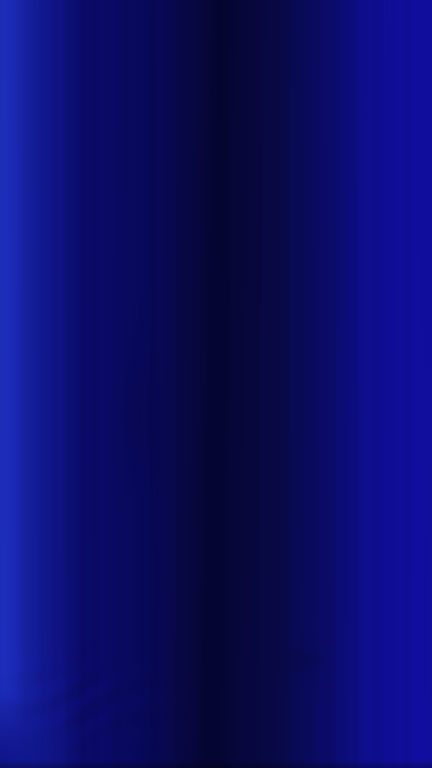
Reproduce this background procedurally as a WebGL 1 fragment shader.

```glsl
precision highp float;
// Deep blue vertical satin folds around a dark central crease, with faint ripples low down.

uniform vec2 u_resolution;

#define CREASE_TOP 0.508
#define CREASE_BOTTOM 0.482
#define STREAK_COUNT 44.0
#define STREAK_AMOUNT 0.07
#define RIPPLE_AMOUNT 0.05
#define SMUDGE_AMOUNT 0.10

const vec3 LEFT_GLOW   = vec3(0.110, 0.175, 0.715);
const vec3 LEFT_BLUE   = vec3(0.068, 0.090, 0.550);
const vec3 LEFT_NAVY   = vec3(0.040, 0.042, 0.415);
const vec3 INNER_NAVY  = vec3(0.030, 0.030, 0.335);
const vec3 INNER_DARK  = vec3(0.028, 0.028, 0.245);
const vec3 CREASE      = vec3(0.020, 0.018, 0.195);
const vec3 RIGHT_DARK  = vec3(0.032, 0.034, 0.275);
const vec3 RIGHT_NAVY  = vec3(0.040, 0.042, 0.385);
const vec3 RIGHT_BLUE  = vec3(0.056, 0.054, 0.575);
const vec3 RIGHT_GLOW  = vec3(0.068, 0.050, 0.620);

vec2 gradientAt(vec2 cell) {
  float h = fract(sin(dot(cell, vec2(127.1, 311.7))) * 43758.5);
  return vec2(cos(6.2832 * h), sin(6.2832 * h));
}

float gradientNoise(vec2 p) {
  vec2 i = floor(p), f = fract(p);
  vec2 s = f * f * f * (f * (f * 6.0 - 15.0) + 10.0);
  vec2 e = vec2(1.0, 0.0);
  float low = mix(dot(gradientAt(i), f), dot(gradientAt(i + e.xy), f - e.xy), s.x);
  float high = mix(dot(gradientAt(i + e.yx), f - e.yx),
                   dot(gradientAt(i + e.xx), f - e.xx), s.x);
  return mix(low, high, s.y);
}

float ramp(float a, float b, float x) {
  return clamp((x - a) / (b - a), 0.0, 1.0);
}

// Colour across the folds; x = 0.5 is the crease.
vec3 foldColour(float x) {
  vec3 c = mix(LEFT_GLOW, LEFT_BLUE, ramp(0.01, 0.10, x));
  c = mix(c, LEFT_NAVY, ramp(0.10, 0.19, x));
  c = mix(c, INNER_NAVY, ramp(0.19, 0.36, x));
  c = mix(c, INNER_DARK, ramp(0.36, 0.45, x));
  c = mix(c, CREASE, smoothstep(0.45, 0.495, x));
  c = mix(c, RIGHT_DARK, ramp(0.505, 0.64, x));
  c = mix(c, RIGHT_NAVY, ramp(0.64, 0.74, x));
  c = mix(c, RIGHT_BLUE, ramp(0.74, 0.87, x));
  return mix(c, RIGHT_GLOW, ramp(0.87, 0.98, x));
}

// Soft elliptical spot, 1 at its centre.
float spot(vec2 p, vec2 centre, vec2 radius) {
  vec2 d = (p - centre) / radius;
  return exp(-dot(d, d));
}

void main() {
  vec2 uv = gl_FragCoord.xy / u_resolution;

  // Let only the crease drift; the outer folds stay upright.
  float drift = mix(CREASE_BOTTOM, CREASE_TOP, uv.y) - 0.5;
  float x = uv.x - drift * spot(uv, vec2(0.5, uv.y), vec2(0.16, 1.0));
  vec3 colour = foldColour(x);

  // Upright streaks at two widths, nearly constant along their length.
  float streaks = gradientNoise(vec2(uv.x * STREAK_COUNT, 0.35 + 0.3 * uv.y))
                + 0.5 * gradientNoise(vec2(uv.x * STREAK_COUNT * 2.1, 7.3 + 0.4 * uv.y));
  colour *= 1.0 + STREAK_AMOUNT * streaks;

  // Dim smudges inside the folds.
  float smudge = spot(uv, vec2(0.32, 0.46), vec2(0.035, 0.07))
               + spot(uv, vec2(0.71, 0.14), vec2(0.04, 0.018));
  colour *= 1.0 - SMUDGE_AMOUNT * smudge;

  // Gently rising ripples in the lower left.
  float bend = uv.y - 0.08 * smoothstep(0.05, 0.34, uv.x);
  float ripple = sin(bend * 150.0 + 1.2 * gradientNoise(uv * vec2(4.0, 6.0)));
  float rippleMask = spot(uv, vec2(0.18, 0.085), vec2(0.17, 0.045));
  colour *= 1.0 + RIPPLE_AMOUNT * ripple * rippleMask;

  // The left glow fades near the floor, and the bottom rim darkens.
  float cornerFade = (1.0 - smoothstep(0.0, 0.13, uv.y)) * (1.0 - smoothstep(0.0, 0.16, uv.x));
  colour = mix(colour, LEFT_NAVY * 1.15, 0.75 * cornerFade);
  colour *= mix(0.75, 1.0, smoothstep(0.0, 0.012, uv.y));

  gl_FragColor = vec4(colour, 1.0);
}
```
